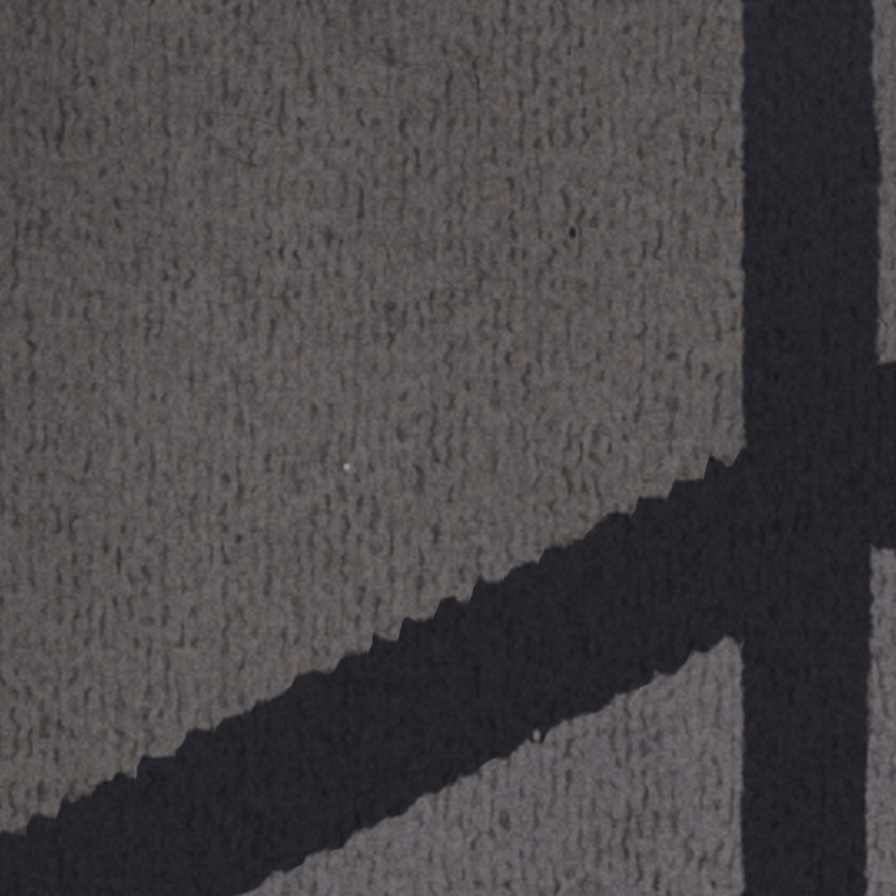
Reproduce this texture procedurally as a three.js fragment shader.

```glsl
// Grey knitted carpet crossed by a dark vertical band and a dark jagged diagonal band.
#define STITCHES vec2(60.0, 52.0)
#define TEETH 24.0
#define SLOPE 0.523
#define EDGE_SOFT 0.0040
#define BAND_LEFT 0.829
#define GAP_DEPTH 0.17
#define GRAIN 0.17
#define PILE_GREY vec3(0.357, 0.336, 0.337)
#define PILE_COOL vec3(0.376, 0.358, 0.370)
#define PILE_DARK vec3(0.138, 0.138, 0.159)

varying vec2 vUv;

float hash(vec2 p) {
  vec3 q = fract(vec3(p.xyx) * vec3(0.1031, 0.1030, 0.0973));
  q += dot(q, q.yzx + 33.33);
  return fract((q.x + q.y) * q.z);
}

float noise(vec2 p) {
  vec2 i = floor(p), f = fract(p);
  f = f * f * (3.0 - 2.0 * f);
  return mix(mix(hash(i), hash(i + vec2(1.0, 0.0)), f.x),
             mix(hash(i + vec2(0.0, 1.0)), hash(i + 1.0), f.x), f.y);
}

float fbm(vec2 p) {
  float sum = 0.0, amp = 0.5;
  for (int i = 0; i < 4; i++) {
    sum += amp * noise(p);
    p = p * 2.03 + 17.1;
    amp *= 0.5;
  }
  return sum / 0.9375;
}

// Signed distance to the dark bands, negative inside
float bands(vec2 p) {
  float rough = (noise(p * 75.0) - 0.5) * 0.008 + (noise(p * 160.0) - 0.5) * 0.004;

  // Vertical band with a gently wandering right side
  float right = 0.967 + 0.015 * smoothstep(0.0, 0.8, p.y)
              - 0.008 * smoothstep(0.83, 0.92, p.y);
  float vertical = max(BAND_LEFT - p.x, p.x - right) + rough * 0.7;

  // Unevenly stepped upper side, scalloped lower side
  float t = p.x * TEETH + 0.35 + (noise(vec2(p.x * 13.0, 3.0)) - 0.5) * 0.7;
  float tooth = fract(t);
  float height = 0.012 + 0.014 * hash(vec2(floor(t), 5.0));
  float saw = smoothstep(0.0, 0.3, tooth) * (1.0 - tooth) - 0.38;
  float upper = 0.065 + SLOPE * p.x + saw * height;
  float scallop = abs(fract(t + 0.3) - 0.5) - 0.25;
  float lower = min(SLOPE * p.x - 0.139, 0.284) + scallop * 0.016;
  float diagonal = max(max(p.y - upper, lower - p.y) * 0.886 + rough, p.x - 0.9);

  // Short continuation at the right border
  float stub = max(abs(p.y - 0.491) - 0.105 + 0.3 * max(0.982 - p.x, 0.0), 0.93 - p.x);
  return min(min(vertical, diagonal), stub + rough * 0.5);
}

// Relief of the knit: soft columns of short dashes, staggered tufts
float knit(vec2 p) {
  vec2 warp = vec2(fbm(p * 14.0), fbm(p * 14.0 + 40.0)) - 0.5;
  vec2 q = p * STITCHES + warp * vec2(0.9, 1.6);
  q.x += (noise(p * vec2(70.0, 85.0)) - 0.5) * 0.55;
  float column = floor(q.x), gap = floor(q.x + 0.5);
  float dash = smoothstep(0.35, 0.85, noise(vec2(gap * 3.0, p.y * 88.0)));
  dash *= 0.45 + 1.1 * noise(p * vec2(30.0, 22.0) + 9.0);
  q.y += hash(vec2(column, 7.0));
  vec2 f = abs(fract(q) - 0.5);
  float sides = smoothstep(0.12, 0.5, f.x) * (0.3 + 1.25 * dash);
  float ends = smoothstep(0.2, 0.5, f.y) * smoothstep(0.4, 0.9, noise(p * 80.0 + 60.0));
  float tuft = noise(p * vec2(95.0, 75.0) + 31.0) - 0.5;
  return 0.4 - sides - 0.6 * ends + 0.4 * tuft;
}

float speck(vec2 p, vec2 centre, vec2 size) {
  return 1.0 - smoothstep(0.2, 1.3, length((p - centre) / size));
}

void main() {
  vec2 p = vUv;
  float dark = 1.0 - smoothstep(-EDGE_SOFT, EDGE_SOFT, bands(p));

  // Broad colour: warmer and dimmer toward the upper left, cooler below
  float below = 1.0 - smoothstep(-0.02, 0.02, p.y - SLOPE * p.x + 0.04);
  float cool = max(below, smoothstep(0.85, 1.0, p.x) * 0.6);
  vec3 pile = mix(PILE_GREY, PILE_COOL, cool);
  float dim = smoothstep(0.45, 1.0, p.y) * (1.0 - 0.45 * p.x);
  pile *= 1.0 - 0.08 * dim - 0.07 * (1.0 - smoothstep(0.0, 0.25, p.x));
  pile *= 1.0 + 0.10 * (fbm(p * 6.0) - 0.5);
  vec3 yarn = PILE_DARK * (1.0 + 0.10 * smoothstep(0.5, 1.0, p.y));

  // Faint slanted creases in the upper pile
  float fold = abs(fbm(p * vec2(9.0, 13.0) + p.yx * 3.0) - 0.5);
  float crease = (1.0 - smoothstep(0.0, 0.022, fold)) * smoothstep(0.5, 0.7, noise(p * 11.0));
  pile *= 1.0 - 0.10 * crease * smoothstep(0.45, 0.7, p.y);

  // Stitches and fibres, muted inside the dark yarn
  float relief = knit(p);
  float fibre = noise(p * vec2(210.0, 125.0)) + noise(p * 270.0 + 21.0) - 1.0;
  pile *= 1.0 + GAP_DEPTH * relief + GRAIN * fibre;
  yarn *= 1.0 + 0.09 * relief + 0.20 * fibre;
  float tint = noise(p * 85.0 + 5.0) - 0.5;
  pile += vec3(0.012, 0.0, -0.016) * tint;

  vec3 color = mix(pile, yarn, dark);

  // Stray lint and a tiny hole
  color = mix(color, vec3(0.08), 0.8 * speck(p, vec2(0.639, 0.740), vec2(0.005, 0.008)));
  color = mix(color, vec3(0.62, 0.60, 0.57), speck(p, vec2(0.387, 0.479), vec2(0.0045)));
  color = mix(color, vec3(0.46, 0.43, 0.40), speck(p, vec2(0.599, 0.179), vec2(0.005, 0.008)));
  gl_FragColor = vec4(color, 1.0);
}
```
